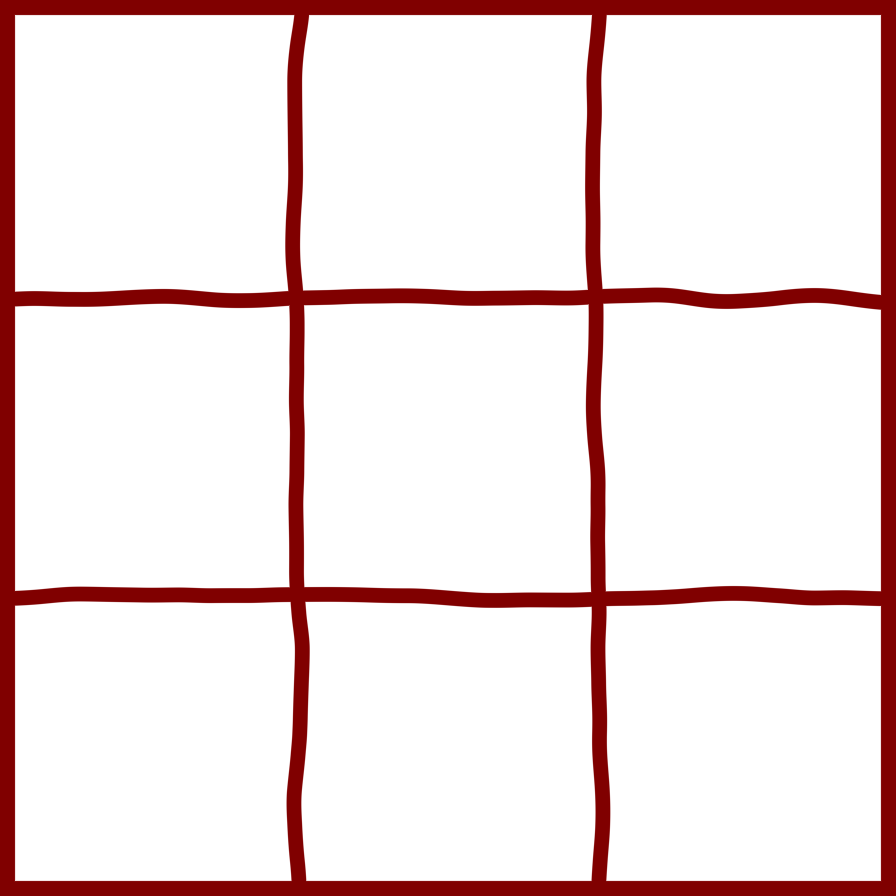
Give the GLSL for this pattern, as a Shadertoy shader.

```glsl
// Three by three grid of wobbly hand-drawn dark red lines inside a straight frame.
#define CELLS 3
#define LINE_WIDTH 0.0165
#define FRAME_WIDTH 0.0168
#define WOBBLE_X 0.0080
#define WOBBLE_Y 0.0058
#define KNOTS 11.0
#define SEED 4.0
#define INK vec3(0.5, 0.0, 0.0)
#define PAPER vec3(1.0)

float hash(vec2 p) {
    vec3 q = fract(vec3(p.xyx) * 0.1031);
    q += dot(q, q.yzx + 33.33);
    return fract((q.x + q.y) * q.z);
}

// Smooth noise along a stroke, from -1 to 1
float wobble(float t, float id) {
    float knot = floor(t);
    float blend = smoothstep(0.0, 1.0, t - knot);
    float a = hash(vec2(knot, id));
    float b = hash(vec2(knot + 1.0, id));
    return mix(a, b, blend) * 2.0 - 1.0;
}

// Sideways offset of a stroke: broad bends plus a little hand jitter
float strokeOffset(float along, float id) {
    return 0.88 * wobble(along * KNOTS, id)
         + 0.12 * wobble(along * KNOTS * 2.3, id + 50.0);
}

// Signed distance to a wavy stroke, corrected for its slope
float strokeDistance(float across, float along, float amplitude, float id) {
    float stepSize = 0.002;
    float offset = amplitude * strokeOffset(along, id);
    float ahead = amplitude * strokeOffset(along + stepSize, id);
    float slope = (ahead - offset) / stepSize;
    return abs(across - offset) / sqrt(1.0 + slope * slope) - 0.5 * LINE_WIDTH;
}

void mainImage(out vec4 fragColor, in vec2 fragCoord) {
    vec2 uv = fragCoord / iResolution.xy;
    float pixel = 1.0 / min(iResolution.x, iResolution.y);

    // Straight outer frame
    vec2 edge = min(uv, 1.0 - uv);
    float dist = min(edge.x, edge.y) - FRAME_WIDTH;

    // Inner dividers, each with its own wobble
    for (int i = 1; i < CELLS; i++) {
        float centre = float(i) / float(CELLS);
        float id = SEED + 7.0 * float(i);
        dist = min(dist, strokeDistance(uv.x - centre, uv.y, WOBBLE_X, id));
        dist = min(dist, strokeDistance(uv.y - centre, uv.x, WOBBLE_Y, id + 3.0));
    }

    float ink = 1.0 - smoothstep(-0.75 * pixel, 0.75 * pixel, dist);
    fragColor = vec4(mix(PAPER, INK, ink), 1.0);
}
```
